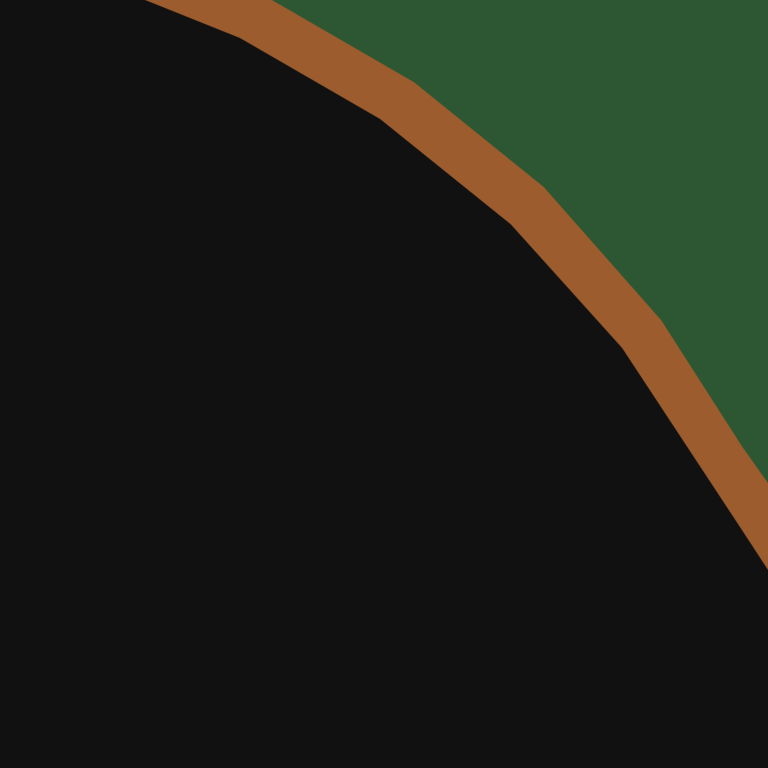
Reproduce this background procedurally as a WebGL 2 fragment shader.

```glsl
#version 300 es
precision highp float;

uniform vec2 u_resolution;
out vec4 fragColor;

const int CORNERS = 7;
const vec3 CHARCOAL = vec3(0.067);
const vec3 COPPER = vec3(0.612, 0.361, 0.176);
const vec3 FOREST = vec3(0.176, 0.337, 0.196);

// Signed distance to the line through a and b, positive above it
float lineDistance(vec2 p, vec2 a, vec2 b) {
    vec2 along = normalize(b - a);
    return dot(p - a, vec2(-along.y, along.x));
}

// Distance to the faceted edge, using the facet that spans p.x
float facetedEdge(vec2 p, vec2 corners[CORNERS]) {
    float d = lineDistance(p, corners[0], corners[1]);
    for (int i = 1; i < CORNERS - 1; i++) {
        if (p.x >= corners[i].x) {
            d = lineDistance(p, corners[i], corners[i + 1]);
        }
    }
    return d;
}

float coverage(float d, float softness) {
    return smoothstep(-softness, softness, d);
}

void main() {
    vec2 p = gl_FragCoord.xy / u_resolution;
    float softness = 0.8 / min(u_resolution.x, u_resolution.y);

    // Corners run from the top edge down to the right edge
    vec2 innerRim[CORNERS] = vec2[CORNERS](
        vec2(0.189, 1.0), vec2(0.3125, 0.9505), vec2(0.495, 0.845),
        vec2(0.665, 0.708), vec2(0.810, 0.547), vec2(0.966, 0.310),
        vec2(1.0, 0.258));
    vec2 outerRim[CORNERS] = vec2[CORNERS](
        vec2(0.200, 1.089), vec2(0.354, 1.0), vec2(0.539, 0.893),
        vec2(0.708, 0.7565), vec2(0.861, 0.583), vec2(0.966, 0.419),
        vec2(1.0, 0.371));

    // Copper band over charcoal, then the green corner
    vec3 color = mix(CHARCOAL, COPPER, coverage(facetedEdge(p, innerRim), softness));
    color = mix(color, FOREST, coverage(facetedEdge(p, outerRim), softness));
    fragColor = vec4(color, 1.0);
}
```
